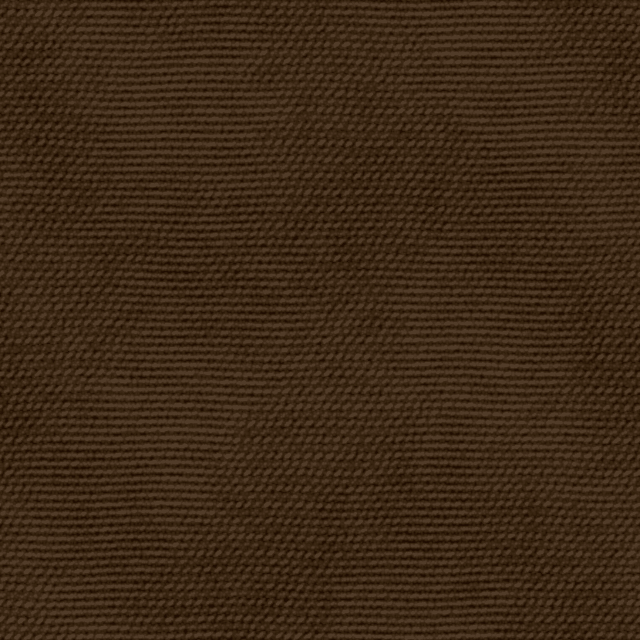
Write a WebGL 1 fragment shader that draws this texture.

```glsl
precision highp float;
// Dark brown knitted cloth: fine rows of slanted stitches fading into ribbed patches.

uniform vec2 u_resolution;

const float TAU = 6.2831853;
const float ROWS = 78.0;          // yarn rows up the canvas
const float STITCHES = 64.0;      // stitches along each row
const float SLANT = 0.65;         // rightward lean of a stitch
const float ROW_DRIFT = 0.0016;   // waviness of the rows
const float STITCH_JITTER = 0.25; // uneven stitch placement
const float RIB_DEPTH = 0.36;     // contrast between rows
const float STITCH_DEPTH = 0.48;  // contrast between stitches
const float GRAIN_CELLS = 190.0;  // fibre grain cells across
const float GRAIN_DEPTH = 0.62;
const float SHADE_DEPTH = 0.055;  // slow light and dark areas
const float BASE_TONE = 0.60;

const vec3 DEEP_BROWN = vec3(0.125, 0.050, 0.002);
const vec3 DARK_BROWN = vec3(0.200, 0.127, 0.047);
const vec3 MID_BROWN = vec3(0.245, 0.165, 0.092);
const vec3 LIGHT_BROWN = vec3(0.318, 0.235, 0.160);

float hash(vec2 p) {
  vec3 q = fract(vec3(p.xyx) * 0.1031);
  q += dot(q, q.yzx + 33.33);
  return fract((q.x + q.y) * q.z);
}

// Distance to the nearest scattered point.
float cellular(vec2 p) {
  vec2 cell = floor(p);
  float nearest = 2.0;
  for (int j = -1; j <= 1; j++) {
    for (int i = -1; i <= 1; i++) {
      vec2 c = cell + vec2(float(i), float(j));
      vec2 point = c + vec2(hash(c), hash(c + 71.7));
      nearest = min(nearest, distance(p, point));
    }
  }
  return nearest;
}

// 0 where rows read as plain ribs, 1 where separate stitches show.
float stitchPatches(vec2 uv) {
  vec2 a = uv * TAU;
  float n = cos(2.0 * a.x + 0.9 * sin(a.y + 0.6));
  n += 0.6 * sin(2.0 * a.y + 2.2 * sin(a.x + 1.0));
  n += 0.5 * sin(5.0 * a.x - 3.0 * a.y + 1.5 * sin(4.0 * a.y));
  n += 0.3 * sin(9.0 * a.y + 2.0 * sin(3.0 * a.x));
  return smoothstep(-1.1, 1.1, n);
}

// Slow shading with some unevenness from one small area to the next.
float clothShade(vec2 uv) {
  vec2 a = uv * TAU;
  float n = sin(a.x + 2.0 * a.y + 2.0 * sin(a.x));
  n += 0.8 * sin(7.0 * a.x + 2.0 * sin(5.0 * a.y)) * sin(6.0 * a.y + 2.0 * sin(3.0 * a.x));
  return n + 1.6 * (0.5 - cellular(uv * 24.0));
}

vec3 yarnColor(float tone) {
  float t = clamp(tone, 0.0, 1.0) * 3.0;
  vec3 color = mix(DEEP_BROWN, DARK_BROWN, clamp(t, 0.0, 1.0));
  color = mix(color, MID_BROWN, clamp(t - 1.0, 0.0, 1.0));
  return mix(color, LIGHT_BROWN, clamp(t - 2.0, 0.0, 1.0));
}

void main() {
  vec2 uv = gl_FragCoord.xy / u_resolution;
  float patches = stitchPatches(uv);

  // Gently wandering rows
  float drift = sin(TAU * (2.0 * uv.x + uv.y)) + 0.6 * sin(TAU * (5.0 * uv.x - 2.0 * uv.y));
  float rowPos = (uv.y + ROW_DRIFT * drift) * ROWS;
  float row = floor(rowPos);
  float across = fract(rowPos) - 0.5;
  float rib = cos(TAU * across);
  float ridge = 0.5 + 0.5 * rib;

  // Leaning stitches, offset on every other row
  float alternate = mod(row, 2.0);
  float shift = 0.5 * alternate + STITCH_JITTER * hash(vec2(row, 5.0));
  float wander = 0.15 * sin(TAU * 7.0 * uv.x + row * 1.7);
  float along = uv.x * STITCHES - SLANT * across + shift + wander;
  float stitch = cos(TAU * along);
  float stitchTone = hash(vec2(floor(along + 0.5), row)) - 0.5;

  // Every other row is fainter where stitches stand apart
  float rowStrength = 1.0 - 0.5 * alternate * patches;
  float stitchStrength = mix(0.25, 1.0, patches) * mix(0.55, 1.0, ridge) * rowStrength;

  float tone = BASE_TONE;
  tone += RIB_DEPTH * rib * mix(1.2, 0.75, patches);
  tone += STITCH_DEPTH * stitch * stitchStrength;
  tone += 0.32 * stitchTone * ridge * smoothstep(-1.0, 0.2, stitch);
  tone -= 0.14 * alternate * patches * ridge;

  // Fibre grain and slow shading
  tone += GRAIN_DEPTH * (0.45 - cellular(uv * GRAIN_CELLS));
  tone += SHADE_DEPTH * clothShade(uv);

  gl_FragColor = vec4(yarnColor(tone), 1.0);
}
```
